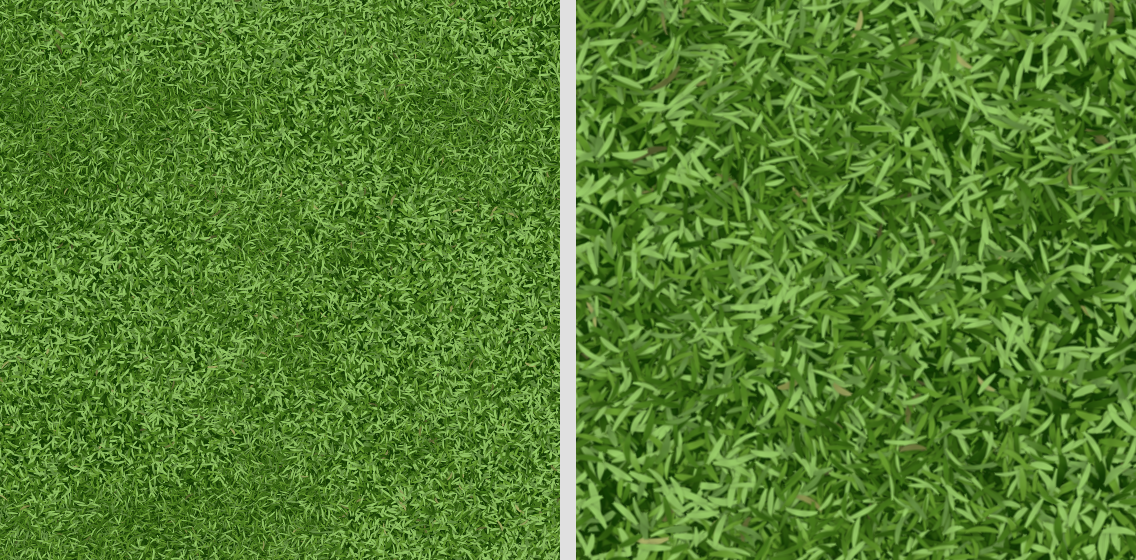
Left, the full canvas; right, a detail of the centre.
A WebGL 1 fragment shader for this texture:

```glsl
precision highp float;
// Mown lawn seen from above: short tapered blades are scattered on shifted
// grids and painted from the dark undergrowth up to the sunlit top layer.
// Slow noise varies the tone, contrast and blade width between patches.

uniform vec2 u_resolution;

const int LAYERS = 10;
const float GRID = 78.0;          // blade cells across the canvas
const float EDGE_SOFTNESS = 0.0020; // width of a blade's blurred rim

const vec3 SHADOW = vec3(0.07, 0.23, 0.01);
const vec3 DARK = vec3(0.18, 0.35, 0.05);
const vec3 MID = vec3(0.27, 0.46, 0.10);
const vec3 LEAF = vec3(0.39, 0.58, 0.17);
const vec3 OLIVE = vec3(0.39, 0.55, 0.26);
const vec3 PALE = vec3(0.56, 0.75, 0.38);
const vec3 STRAW = vec3(0.62, 0.58, 0.36);

// Four random values from a 3D cell id
vec4 hash4(vec3 id) {
  vec4 h = fract(id.xyzx * vec4(0.1031, 0.1030, 0.0973, 0.1099));
  h += dot(h, h.wzxy + 33.33);
  return fract((h.xxyz + h.yzzw) * h.zywx);
}

float valueNoise(vec2 p, float seed) {
  vec2 cell = floor(p);
  vec2 f = fract(p);
  f = f * f * (3.0 - 2.0 * f);
  float a = hash4(vec3(cell, seed)).x;
  float b = hash4(vec3(cell + vec2(1.0, 0.0), seed)).x;
  float c = hash4(vec3(cell + vec2(0.0, 1.0), seed)).x;
  float d = hash4(vec3(cell + vec2(1.0, 1.0), seed)).x;
  return mix(mix(a, b, f.x), mix(c, d, f.x), f.y);
}

float patchNoise(vec2 p, float seed) {
  return 0.6 * valueNoise(p, seed) + 0.4 * valueNoise(p * 2.7, seed + 1.0);
}

// Grass colour from shade (0) to sunlight (1)
vec3 grassColor(float tone, float olive) {
  vec3 c = mix(SHADOW, DARK, smoothstep(0.0, 0.16, tone));
  c = mix(c, MID, smoothstep(0.16, 0.40, tone));
  c = mix(c, mix(LEAF, OLIVE, olive), smoothstep(0.40, 0.66, tone));
  return mix(c, PALE, smoothstep(0.72, 0.97, tone));
}

// x: signed distance to a bent, tapered blade; y: position along it, -1 to 1
vec2 blade(vec2 q, float angle, float halfLength, float halfWidth, float bend) {
  vec2 dir = vec2(cos(angle), sin(angle));
  float along = dot(q, dir) / halfLength;
  float across = dot(q, vec2(-dir.y, dir.x));
  across -= bend * halfLength * (along * along - 0.4);
  float width = halfWidth * (1.0 - 0.6 * along * along);
  float side = abs(across) - width;
  float end = (abs(along) - 1.0) * halfLength;
  return vec2(max(side, end), along);
}

// Paints one layer of blades over the colour below
vec3 paintLayer(vec3 color, vec2 p, float layer, float tuft, float toneShift, float rim) {
  float depth = layer / float(LAYERS - 1);
  vec2 shift = hash4(vec3(layer, 7.0, 3.0)).xy;
  vec2 g = p * GRID + shift;
  vec2 home = floor(g);
  for (int j = -1; j <= 1; j++) {
    for (int i = -1; i <= 1; i++) {
      vec2 cell = home + vec2(float(i), float(j));
      vec4 place = hash4(vec3(cell, layer + 11.0));
      vec4 look = hash4(vec3(cell, layer + 61.0));
      vec2 center = cell + place.xy;
      float clump = valueNoise((center - shift) / GRID * 13.0, 5.0);
      float angle = clump * 9.0 + (place.z - 0.5) * 2.8;
      float halfLength = mix(0.45, 0.88, place.w) / GRID;
      float halfWidth = mix(0.0012, 0.0021, look.x) * mix(0.8, 1.2, tuft);
      vec2 b = blade((g - center) / GRID, angle, halfLength, halfWidth, (look.y - 0.5) * 0.4);

      float tone = 1.15 * look.z + 0.6 * depth - 0.45 + 0.08 * b.y;
      tone = 0.5 + (tone - 0.5) * mix(0.75, 1.2, tuft) + toneShift;
      vec3 tint = grassColor(tone, step(0.58, look.w));
      tint = mix(tint, STRAW * (0.6 + 0.5 * look.z), 0.7 * step(0.992, look.y));

      float shade = 1.0 - smoothstep(0.0, 0.0020, b.x);
      float cover = 1.0 - smoothstep(-0.5 * rim, 0.5 * rim, b.x);
      color *= 1.0 - 0.08 * shade;
      color = mix(color, tint, cover);
    }
  }
  return color;
}

void main() {
  vec2 p = gl_FragCoord.xy / u_resolution.y;
  float rim = max(EDGE_SOFTNESS, 1.0 / u_resolution.y);

  // Broad patches: tufted and crisp, or fine and even
  float tuft = smoothstep(0.25, 0.75, patchNoise(p * 4.0, 21.0));
  float toneShift = 0.26 * (patchNoise(p * 6.0, 31.0) - 0.5);

  // Shaded undergrowth, then the blades
  vec3 color = mix(SHADOW, DARK, valueNoise(p * 150.0, 41.0));
  for (int k = 0; k < LAYERS; k++) {
    color = paintLayer(color, p, float(k), tuft, toneShift, rim);
  }

  // Fine grain on the leaves
  color *= 0.94 + 0.14 * valueNoise(p * 230.0, 51.0);
  gl_FragColor = vec4(color, 1.0);
}
```
